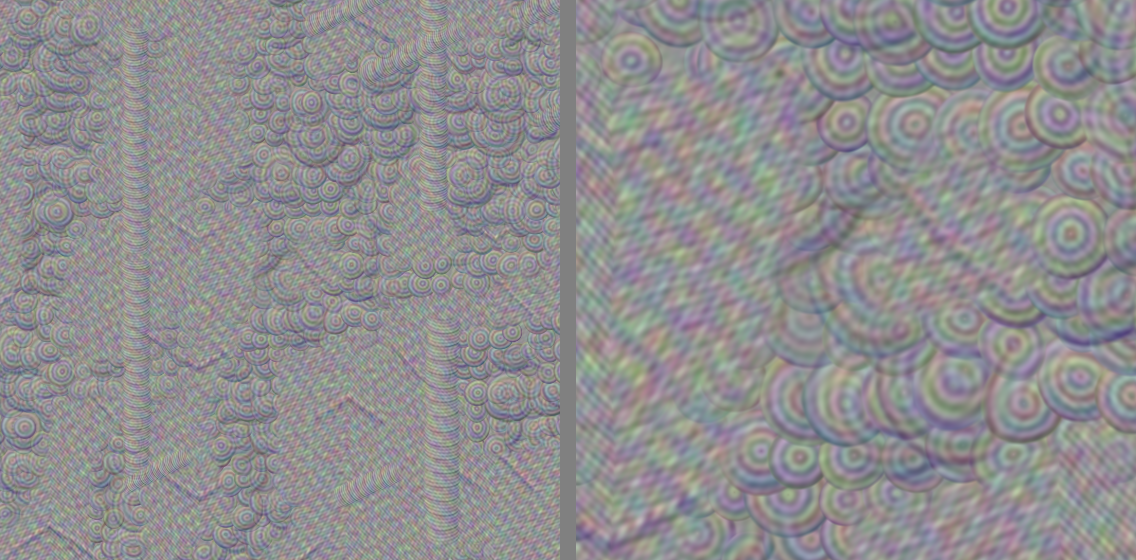
Left: the whole. Right: its middle third, enlarged.
Give the GLSL for this pattern, as a WebGL 2 fragment shader.

```glsl
#version 300 es
precision highp float;
// Grey iridescent relief: a fine chevron weave overgrown by ringed scales,
// ribbed tubes and beaded ridges. Every layer returns a signal of
// (lightness, green-magenta, yellow-blue) that is turned into colour last.
uniform vec2 u_resolution;
out vec4 fragColor;

const float TAU = 6.2831853;
const vec3 BASE = vec3(0.580, 0.574, 0.576);
const vec3 LIGHT = vec3(0.105, 0.105, 0.098);
const vec3 GREEN = vec3(-0.035, 0.070, -0.012);
const vec3 YELLOW = vec3(0.038, 0.016, -0.072);

vec2 hash2(vec2 p) {
  vec3 q = fract(p.xyx * vec3(0.1031, 0.1030, 0.0973));
  q += dot(q, q.yzx + 33.33);
  return fract((q.xx + q.yz) * q.zy);
}

float cornerSlope(vec2 cell, vec2 offset) {
  float angle = TAU * hash2(cell).x;
  return dot(vec2(cos(angle), sin(angle)), offset);
}

float gradientNoise(vec2 p) {
  vec2 i = floor(p), f = fract(p), e = vec2(1.0, 0.0);
  vec2 w = f * f * f * (f * (f * 6.0 - 15.0) + 10.0);
  float low = mix(cornerSlope(i, f), cornerSlope(i + e, f - e), w.x);
  float high = mix(cornerSlope(i + e.yx, f - e.yx), cornerSlope(i + 1.0, f - 1.0), w.x);
  return mix(low, high, w.y);
}

vec2 noise2(vec2 p) {
  return vec2(gradientNoise(p), gradientNoise(p + 41.7));
}

vec2 rotate(vec2 p, float angle) {
  float c = cos(angle), s = sin(angle);
  return vec2(c * p.x + s * p.y, c * p.y - s * p.x);
}

// One domed disc with concentric rings; d is 1 long at the rim.
vec3 ringedDisc(vec2 d, float rings, float phase) {
  float r = length(d);
  vec3 bands = sin(TAU * rings * r * vec3(1.0, 0.55, 0.4) + phase * vec3(1.0, 2.0, 3.0));
  float rim = smoothstep(0.65, 1.0, r);
  float relief = dot(d, vec2(-0.35, 0.75));
  return vec3(0.55 * bands.x + relief - 0.75 * rim, 0.65 * bands.y, 0.7 * bands.z + 0.5 * d.y);
}

// Overlapping jittered discs, painted row by row.
vec3 scales(vec2 p, float rings, float seed) {
  vec3 signal = vec3(0.0);
  vec2 cell = floor(p);
  for (int j = -1; j <= 1; j++) {
    for (int i = -1; i <= 1; i++) {
      vec2 id = cell + vec2(i, j);
      vec2 h = hash2(id + seed);
      vec2 centre = id + 0.5 + 0.56 * (h - 0.5);
      float radius = mix(0.55, 0.95, hash2(id + seed + 9.0).x);
      vec2 d = (p - centre) / radius;
      float cover = 1.0 - smoothstep(0.9, 1.0, length(d));
      signal = mix(signal, ringedDisc(d, rings * radius, TAU * h.x), cover);
    }
  }
  return signal;
}

// Ribbed tube from a start point; the fourth value is its coverage.
vec4 tube(vec2 p, vec2 start, vec2 dir, float len, float width) {
  vec2 d = p - start;
  float along = dot(d, dir);
  float across = dot(d, vec2(dir.y, -dir.x)) / width;
  float bulge = sqrt(max(0.0, 1.0 - across * across));
  float arc = along / (0.8 * width) + 0.7 * bulge;
  float f = fract(arc);
  float gap = smoothstep(0.7, 0.9, f) * (1.0 - smoothstep(0.9, 1.0, f));
  vec3 ribs = sin(TAU * arc * vec3(4.0, 1.0, 0.5) + across * vec3(1.0, 3.0, 4.0));
  float light = 0.45 * ribs.x + 0.7 * bulge - 0.6 * across - 0.8 * gap - 0.4;
  float cover = 1.0 - smoothstep(0.8, 1.05, abs(across));
  cover *= smoothstep(0.0, 0.02, along) * (1.0 - smoothstep(len - 0.02, len, along));
  return vec4(light, 0.6 * ribs.y, 0.6 * ribs.z - 0.5 * across, cover);
}

// Crossed threads whose hues drift with noise.
vec3 weave(vec2 p, vec2 bent) {
  vec2 coarse = sin(TAU * vec2(68.0 * bent.y, 52.0 * bent.x + 30.0 * bent.y));
  vec2 fine = sin(TAU * vec2(150.0 * bent.y + 45.0 * p.x, 135.0 * p.x - 70.0 * p.y));
  vec2 hue = noise2(p * 75.0) * 1.9 + noise2(p * 24.0 + 5.0) * 0.8;
  float light = 0.32 * coarse.x * coarse.y + 0.16 * (coarse.x + coarse.y);
  light += 0.22 * (fine.x + fine.y) + 0.8 * gradientNoise(p * 120.0);
  return vec3(light, hue.x + 0.3 * coarse.x * fine.y, 0.8 * hue.y + 0.25 * coarse.y);
}

// Beaded light and dark line along x = 0.
vec3 ridge(float x, float along) {
  float beads = 0.6 + 0.4 * sin(TAU * 95.0 * along);
  float crest = exp(-pow(x / 0.004, 2.0));
  float shade = exp(-pow((x + 0.008) / 0.005, 2.0));
  return vec3(1.1 * crest * beads - 0.9 * shade, -0.4 * crest, 0.5 * crest - 0.6 * shade);
}

void main() {
  vec2 p = gl_FragCoord.xy / min(u_resolution.x, u_resolution.y);
  vec2 warped = p + 0.006 * noise2(p * 14.0);

  // Chevron panels and the ridges between them
  float zigzag = abs(fract(warped.x / 0.53 - 0.17) - 0.5) * 0.36;
  vec2 bent = vec2(warped.x, warped.y - zigzag);
  vec3 signal = weave(p, bent);
  float fold = (fract(bent.y / 0.23) - 0.5) * 0.23;
  signal += ridge(fold, p.x) * smoothstep(-0.1, 0.15, gradientNoise(p * 5.0 + 3.0));
  float strut = (fract((warped.x + warped.y) / 0.31) - 0.5) * 0.31;
  signal += 0.7 * ridge(strut, p.y) * smoothstep(0.0, 0.2, gradientNoise(p * 6.0 + 17.0));

  // Clusters of scales in slanted bands and upright columns
  float band = gradientNoise(rotate(p, 0.55) * vec2(2.6, 7.5) + 2.0);
  float column = gradientNoise(p * vec2(7.0, 2.0) + 11.0);
  float cluster = smoothstep(0.08, 0.24, max(band, column));
  signal = mix(signal, scales(warped * 31.0, 4.5, 3.0) + 0.4 * signal, cluster);
  float rosettes = smoothstep(0.2, 0.32, max(band, column) + 0.3 * gradientNoise(p * 9.0));
  signal = mix(signal, scales(warped * 15.0, 7.0, 29.0) + 0.4 * signal, 0.75 * rosettes);

  // Upright pillars first, then slanted tubes
  for (int i = 0; i < 10; i++) {
    float k = float(i);
    vec2 h = hash2(vec2(k, 7.0));
    bool upright = i < 4;
    vec2 pillar = vec2(0.25 + 0.53 * mod(k, 2.0) + 0.03 * (h.x - 0.5), 0.5 * floor(k / 2.0) + 0.2 * h.y);
    vec2 dir = upright ? vec2(0.0, 1.0) : vec2(cos(0.45), sin(0.45));
    float len = upright ? 0.42 : 0.13 + 0.1 * h.y;
    float width = upright ? 0.022 + 0.012 * h.x : 0.014 + 0.01 * h.x;
    vec4 t = tube(warped, upright ? pillar : h, dir, len, width);
    signal = mix(signal, t.xyz + 0.45 * signal, 0.85 * t.w);
  }

  vec3 colour = BASE + signal.x * LIGHT + signal.y * GREEN + signal.z * YELLOW;
  fragColor = vec4(clamp(colour, 0.0, 1.0), 1.0);
}
```
